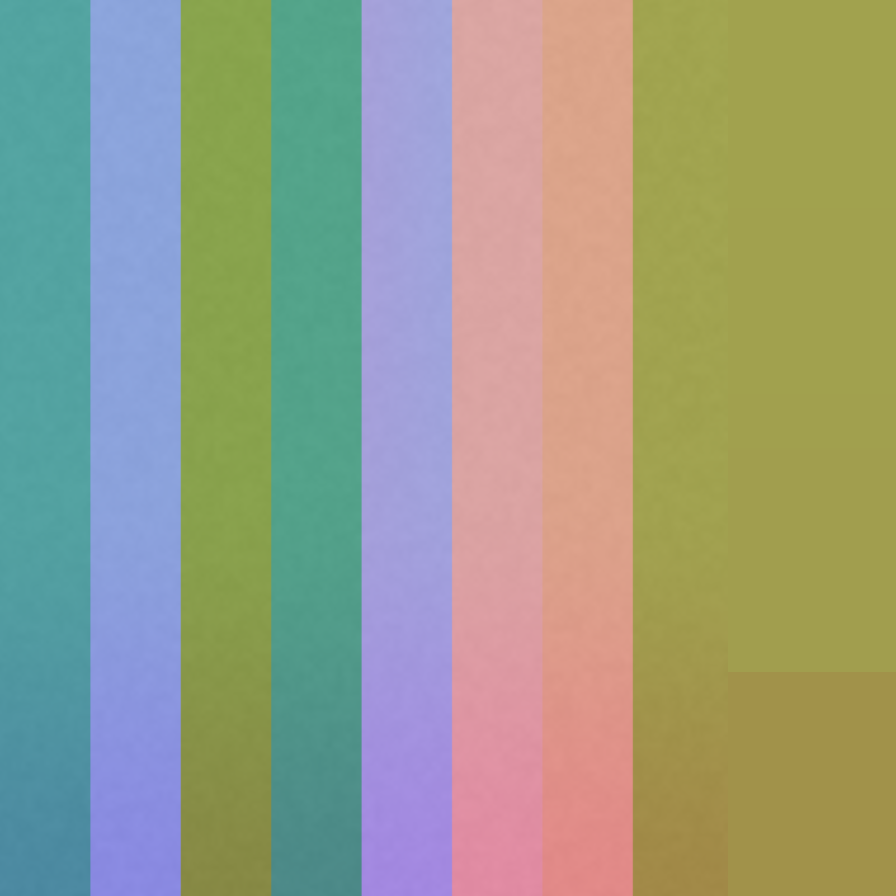
This background is drawn by a three.js fragment shader. Its source:

```glsl
// Vertical pastel stripes with a soft fade toward the bottom, fine grain and a flat right panel.
varying vec2 vUv;

const float STRIPE_WIDTH = 0.1009;

float hash(vec2 p) {
  vec3 q = fract(p.xyx * vec3(0.1031, 0.1030, 0.0973));
  q += dot(q, q.yzx + 33.33);
  return fract((q.x + q.y) * q.z);
}

float valueNoise(vec2 p) {
  vec2 cell = floor(p);
  vec2 f = fract(p);
  f = f * f * (3.0 - 2.0 * f);
  float low = mix(hash(cell), hash(cell + vec2(1.0, 0.0)), f.x);
  float high = mix(hash(cell + vec2(0.0, 1.0)), hash(cell + vec2(1.0, 1.0)), f.x);
  return mix(low, high, f.y);
}

vec3 stripeColor(float index) {
  if (index < 0.5) return vec3(0.325, 0.635, 0.630); // teal
  if (index < 1.5) return vec3(0.545, 0.635, 0.860); // blue
  if (index < 2.5) return vec3(0.535, 0.635, 0.300); // moss
  if (index < 3.5) return vec3(0.325, 0.635, 0.540); // green
  if (index < 4.5) return vec3(0.635, 0.630, 0.857); // lavender
  if (index < 5.5) return vec3(0.855, 0.640, 0.635); // pink
  if (index < 6.5) return vec3(0.858, 0.635, 0.540); // peach
  return vec3(0.630, 0.635, 0.310);                  // olive
}

void main() {
  // Stripes, blended across the nearest edge
  float s = vUv.x / STRIPE_WIDTH;
  float edge = floor(s + 0.5);
  vec3 color = mix(stripeColor(edge - 1.0), stripeColor(edge), smoothstep(-0.01, 0.01, s - edge));

  // Lavender turns bluer toward its right side
  float inLavender = step(4.0, s) * step(s, 5.0);
  color += inLavender * (fract(s) - 0.5) * vec3(-0.03, 0.02, 0.01) * smoothstep(0.1, 0.7, vUv.y);

  // The right panel holds its shade in quarter-height steps
  float panel = smoothstep(0.8120, 0.8130, vUv.x);
  float quarter = floor(vUv.y * 4.0);
  float panelShade = mix(0.62, 0.14, smoothstep(0.0, 1.0, quarter));
  panelShade *= 1.0 - 0.5 * step(1.5, quarter);
  float fade = smoothstep(0.48, -0.04, vUv.y);
  fade = mix(fade, panelShade, panel);

  // The fade drains green and pushes red and blue apart
  color.g -= 0.1 * fade;
  color.rb += 0.1 * (color.rb - vec2(0.6, 0.62)) * fade;
  color.g += 0.008 * smoothstep(0.4, 1.0, vUv.y);

  // Soft grain, absent on the panel
  float grain = valueNoise(vUv * 90.0) + 0.6 * valueNoise(vUv * 190.0 + 17.0) - 0.8;
  color += 0.014 * grain * (1.0 - panel);

  gl_FragColor = vec4(color, 1.0);
}
```
